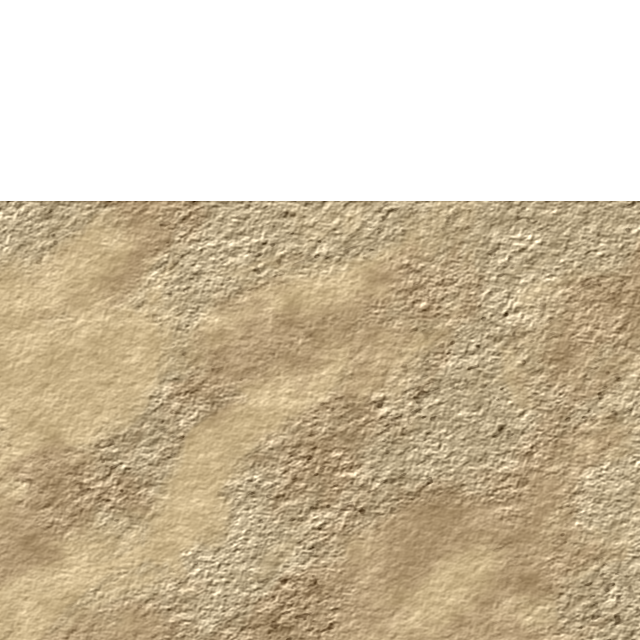
Give the GLSL for this texture, as a Shadertoy shader.

```glsl
// Dry, crumbly soil below a blank white band. Diagonal patches of smooth sand
// and rough earth set the tint; a side-lit noise height field gives the crumbs,
// and thresholded noise adds dark crevices between them.

#define HORIZON 0.686        // height of the soil edge
#define DRIFT_ANGLE 0.62     // direction of the patches, radians
#define GRAIN_FREQ 72.0      // coarsest crumbs per canvas height
#define LIGHT_STEP 0.0031    // offset used to shade the relief
#define RELIEF_GAIN 1.05     // contrast of the crumbs
#define CREVICE_DEPTH 0.20   // darkness of the gaps
#define SAND vec3(0.80, 0.71, 0.545)
#define EARTH vec3(0.735, 0.665, 0.535)
#define BROWN vec3(0.665, 0.565, 0.43)

// Integer hash of a lattice cell, 0 to 1
float hash(vec2 cell) {
    uvec2 u = uvec2(ivec2(cell));
    uint h = u.x * 1597334677u ^ u.y * 3812015801u;
    h = (h ^ (h >> 15)) * 2246822519u;
    h = (h ^ (h >> 13)) * 3266489917u;
    return float((h ^ (h >> 16)) >> 8) / 16777216.0;
}

float noise(vec2 p) {
    vec2 i = floor(p), f = fract(p);
    f = f * f * (3.0 - 2.0 * f);
    return mix(mix(hash(i), hash(i + vec2(1, 0)), f.x),
               mix(hash(i + vec2(0, 1)), hash(i + vec2(1, 1)), f.x), f.y);
}

mat2 rotation(float a) {
    return mat2(cos(a), -sin(a), sin(a), cos(a));
}

// Layered noise, about 0 to 1
float fbm(vec2 p) {
    float sum = 0.0, amp = 0.5;
    for (int k = 0; k < 5; k++) {
        sum += amp * noise(p);
        p = rotation(0.5) * p * 2.03 + 17.3;
        amp *= 0.52;
    }
    return sum;
}

// Crumb height: three sizes, slightly wider than tall
float crumbHeight(vec2 p) {
    p = rotation(0.2) * p * vec2(0.85, 1.1) * GRAIN_FREQ;
    return 0.50 * noise(p)
         + 0.42 * noise(rotation(0.7) * p * 2.05 + 31.7)
         + 0.30 * noise(rotation(-0.4) * p * 3.7 + 73.1);
}

vec3 soil(vec2 p) {
    // Patches stretched along the drift direction, rougher to the right
    vec2 drift = rotation(DRIFT_ANGLE) * p;
    vec2 warp = vec2(fbm(p * 6.0 + 5.0), fbm(p * 6.0 + 41.0)) - 0.5;
    float patches = fbm(drift * vec2(3.0, 7.5) + warp * 1.2 + 11.0);
    float rough = smoothstep(0.36, 0.60, patches + 0.14 * (p.x - 0.35));
    float brown = smoothstep(0.46, 0.68, fbm(drift * vec2(5.0, 8.0) + warp + 63.0));
    float mottle = fbm(p * vec2(24.0, 32.0) + 90.0) - 0.49;

    vec3 color = mix(SAND, EARTH, rough);
    color = mix(color, BROWN, 0.75 * brown);
    color += 0.20 * mottle;

    // Relief lit from the upper left, fading out on the sand
    vec2 toLight = LIGHT_STEP * vec2(-0.55, 0.84);
    float relief = crumbHeight(p) - crumbHeight(p + toLight);
    float strength = mix(0.38, 1.0, rough) * (0.85 + 0.9 * mottle);
    color += RELIEF_GAIN * strength * relief * vec3(1.0, 0.99, 0.94);

    // Short dark crevices, clustered where the ground is rough
    float gap = noise(rotation(0.35) * p * vec2(85.0, 150.0) + 7.0);
    float cluster = smoothstep(0.40, 0.62, fbm(p * 18.0 + 52.0));
    float crevice = smoothstep(0.30, 0.08, gap) * cluster * mix(0.25, 1.0, rough);
    return color - CREVICE_DEPTH * crevice * vec3(1.0, 1.0, 0.92);
}

void mainImage(out vec4 fragColor, in vec2 fragCoord) {
    vec2 p = fragCoord / iResolution.y;
    float pixel = 1.0 / iResolution.y;
    vec3 ground = clamp(soil(p), 0.0, 1.0);

    // Thin shaded rim, then the softened edge to white
    ground -= 0.10 * smoothstep(HORIZON - 0.004, HORIZON, p.y);
    float sky = smoothstep(HORIZON - 0.5 * pixel, HORIZON + 0.5 * pixel, p.y);
    fragColor = vec4(mix(ground, vec3(1.0), sky), 1.0);
}
```
